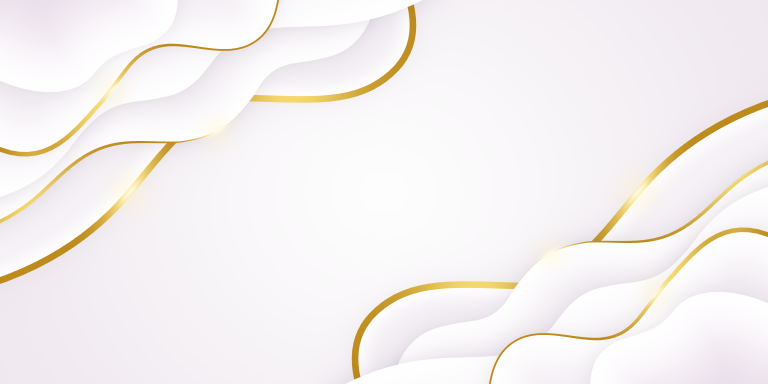
A WebGL 2 fragment shader for this background:

```glsl
#version 300 es
precision highp float;
// Pale layered waves with gold trims in two opposite corners, around a soft white centre.
uniform vec2 u_resolution;
out vec4 fragColor;

const vec2 CANVAS = vec2(7.68, 3.84);
const vec3 WHITE = vec3(1.0, 0.998, 1.0);
const vec3 DARK_GOLD = vec3(0.74, 0.54, 0.11);
const vec3 LIGHT_GOLD = vec3(0.96, 0.85, 0.43);

vec2 p;      // current point, y pointing down
vec2 pen;    // end of the curve traced so far
float dist;  // distance to the curve
float side;  // -1 above the curve, +1 below it
float px;    // size of one pixel

void startAt(vec2 a) {
  pen = a;
  dist = 1e3;
  side = 1.0;
}

// Trace a cubic Bezier from the pen, updating distance and side.
void curveTo(vec2 b, vec2 c, vec2 d) {
  vec2 a = pen;
  for (int i = 1; i <= 14; i++) {
    float t = float(i) / 14.0, s = 1.0 - t;
    vec2 next = s*s*s*a + 3.0*s*s*t*b + 3.0*s*t*t*c + t*t*t*d;
    vec2 e = next - pen, w = p - pen;
    dist = min(dist, length(w - e * clamp(dot(w, e) / dot(e, e), 0.0, 1.0)));
    if ((pen.x > p.x) != (next.x > p.x) && w.y < e.y * w.x / e.x) side = -side;
    pen = next;
  }
}

// Fill above the curve, white at the rim, with a soft shadow below it.
void layer(inout vec3 col, vec3 tint, float depth, float shadow) {
  float d = side * dist;
  col *= 1.0 - shadow * vec3(0.9, 1.1, 0.85) * exp(-max(d, 0.0) * 9.0);
  vec3 fill = mix(WHITE, tint, smoothstep(0.0, depth, -d));
  col = mix(col, fill, smoothstep(px, -px, d * 1.5));
}

// Gold trim along the traced curve.
void trim(inout vec3 col, float halfWidth, float tone) {
  float cover = clamp((halfWidth - dist) / px + 0.5, 0.0, 1.0);
  cover *= min(1.0, 2.0 * halfWidth / px);
  col = mix(col, mix(DARK_GOLD, LIGHT_GOLD, clamp(tone, 0.0, 1.0)), cover);
}

float bump(float x, float centre, float width) {
  float t = (x - centre) / width;
  return exp(-t * t);
}

// Light spot: warm halo, bright core and a streak along the trim.
void glint(inout vec3 col, vec2 at, vec2 dir, float size) {
  vec2 q = p - at;
  vec2 r = vec2(dot(q, dir), dot(q, vec2(-dir.y, dir.x))) / size;
  float halo = 0.4 * exp(-dot(q, q) / (size * size));
  float core = exp(-r.x * r.x * 2.0 - r.y * r.y * 40.0);
  col = mix(col, vec3(1.0, 0.96, 0.8), halo);
  col = mix(col, vec3(1.0, 0.99, 0.92), 0.85 * core);
}

void main() {
  p = gl_FragCoord.xy / u_resolution * CANVAS;
  p.y = CANVAS.y - p.y;
  px = CANVAS.y / u_resolution.y;

  // Both corners share one design, turned by half a circle.
  vec2 centre = CANVAS * 0.5;
  if (dot(p - centre, vec2(0.56, 0.83)) > 0.0) p = CANVAS - p;

  // Radial backdrop
  float r = length((p - centre) * vec2(0.9, 1.0));
  vec3 col = mix(vec3(0.995), vec3(0.937, 0.912, 0.937), smoothstep(-0.5, 4.4, r));

  // Wide gold ribbon around the lowest panel
  startAt(vec2(-0.1, 2.84));
  curveTo(vec2(0.7, 2.58), vec2(1.1, 2.15), vec2(1.3, 1.92));
  curveTo(vec2(1.5, 1.68), vec2(1.65, 1.48), vec2(1.85, 1.3));
  curveTo(vec2(2.05, 1.19), vec2(2.25, 1.0), vec2(2.45, 0.98));
  curveTo(vec2(3.0, 0.99), vec2(3.45, 1.05), vec2(3.8, 0.82));
  curveTo(vec2(4.1, 0.62), vec2(4.2, 0.35), vec2(4.08, -0.05));
  layer(col, vec3(0.965, 0.95, 0.967), 0.25, 0.035);
  trim(col, 0.033, bump(p.x, 1.3, 0.3) + bump(p.x, 2.9, 0.7));

  // Panel with a thin trim that fades out to the right
  startAt(vec2(-0.1, 2.26));
  curveTo(vec2(0.4, 2.05), vec2(0.5, 1.78), vec2(0.85, 1.56));
  curveTo(vec2(1.18, 1.36), vec2(1.45, 1.44), vec2(1.8, 1.42));
  curveTo(vec2(2.18, 1.37), vec2(2.34, 1.22), vec2(2.52, 0.98));
  curveTo(vec2(2.62, 0.84), vec2(2.66, 0.7), vec2(2.9, 0.64));
  curveTo(vec2(3.25, 0.58), vec2(3.52, 0.58), vec2(3.69, 0.22));
  curveTo(vec2(3.71, 0.15), vec2(3.72, 0.05), vec2(3.72, -0.05));
  layer(col, vec3(0.965, 0.953, 0.967), 0.5, 0.06);
  trim(col, 0.018 * (1.0 - smoothstep(0.2, 2.9, p.x)), bump(p.x, 0.3, 0.5) + bump(p.x, 2.2, 0.3));

  // Plain white panel
  startAt(vec2(-0.1, 2.0));
  curveTo(vec2(0.45, 1.85), vec2(0.62, 1.58), vec2(0.8, 1.35));
  curveTo(vec2(1.1, 0.98), vec2(1.3, 1.04), vec2(1.6, 0.98));
  curveTo(vec2(2.08, 0.9), vec2(2.05, 0.55), vec2(2.4, 0.37));
  curveTo(vec2(2.9, 0.14), vec2(3.4, 0.45), vec2(4.33, -0.05));
  layer(col, vec3(0.975, 0.966, 0.977), 0.6, 0.06);

  // Upper panel with a gold trim
  startAt(vec2(-0.1, 1.45));
  curveTo(vec2(0.4, 1.7), vec2(0.68, 1.4), vec2(0.95, 1.09));
  curveTo(vec2(1.25, 0.78), vec2(1.3, 0.48), vec2(1.68, 0.45));
  curveTo(vec2(1.95, 0.44), vec2(2.22, 0.56), vec2(2.47, 0.46));
  curveTo(vec2(2.7, 0.36), vec2(2.76, 0.15), vec2(2.79, -0.05));
  layer(col, vec3(0.955, 0.937, 0.957), 0.6, 0.05);
  trim(col, mix(0.023, 0.009, smoothstep(0.5, 2.3, p.x)), bump(p.x, 1.0, 0.4) + 0.4 * bump(p.x, 0.3, 0.2));

  // Tinted corner
  startAt(vec2(-0.1, 0.76));
  curveTo(vec2(0.35, 0.99), vec2(0.75, 0.96), vec2(0.92, 0.76));
  curveTo(vec2(1.07, 0.58), vec2(1.11, 0.56), vec2(1.35, 0.48));
  curveTo(vec2(1.65, 0.4), vec2(1.78, 0.26), vec2(1.78, -0.05));
  layer(col, vec3(0.915, 0.87, 0.915), 1.0, 0.05);

  // Glints on the trims
  glint(col, vec2(1.3, 1.92), vec2(0.64, -0.77), 0.2);
  glint(col, vec2(1.12, 0.9), vec2(0.66, -0.75), 0.15);
  glint(col, vec2(2.18, 1.31), vec2(0.87, -0.5), 0.15);
  fragColor = vec4(col, 1.0);
}
```
